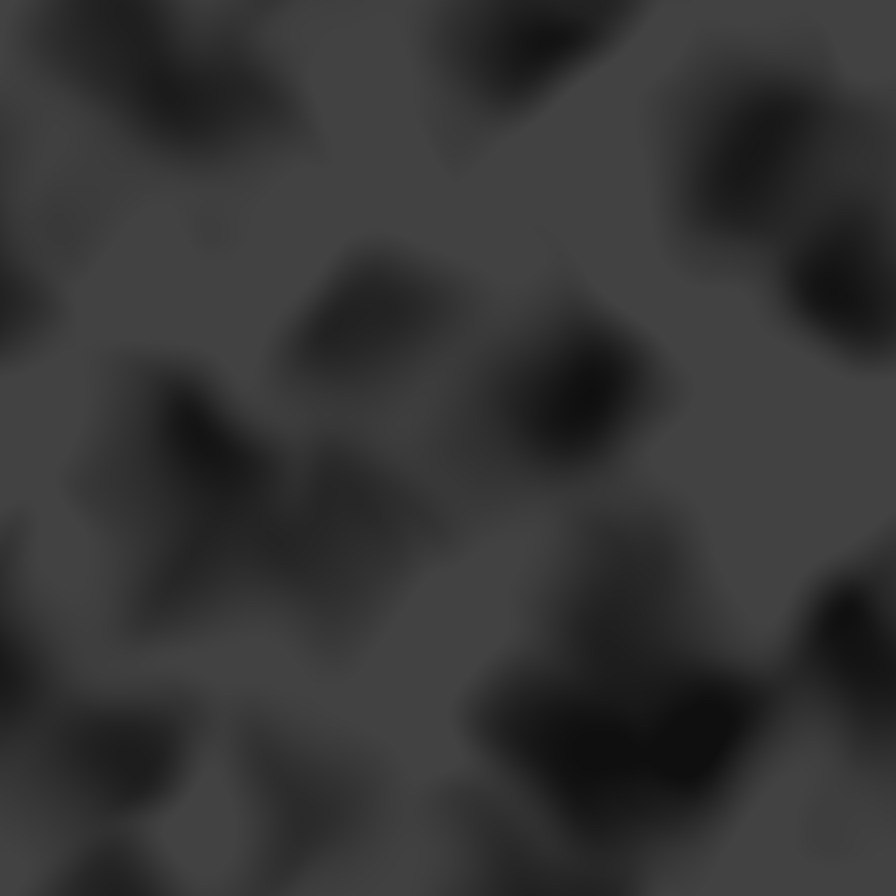
This texture is drawn by a Shadertoy shader. Its source:

```glsl
// Soft charcoal mottling: flat grey patches with separate blurred dark hollows.
// Each cell of a wrapping grid holds one lopsided hollow, steep on one side and
// fading on the other; layered sines bend them and a threshold keeps patches flat.

const float TAU = 6.2831853;
const float LARGE_CELLS = 4.0;     // hollows per side, whole so that it tiles
const float SMALL_CELLS = 7.0;     // faint secondary hollows per side
const float SMALL_SHARE = 0.25;    // strength of the secondary hollows
const float JITTER = 0.9;          // scatter within a cell
const float STEEP_SIDE = 0.18;     // widths of a hollow, in cells
const float FADING_SIDE = 0.40;
const float CROSS_WIDTH = 0.32;
const vec2 STRENGTH = vec2(0.55, 1.02);  // weakest and strongest hollow
const float BEND = 0.014;          // outline distortion, in canvas units
const float THRESHOLD = 0.22;      // below this the patch is flat
const float GAIN = 1.2;            // contrast above the threshold
const vec3 PATCH_GREY = vec3(0.259);
const vec3 HOLLOW_GREY = vec3(0.058);

vec2 hash2(vec2 cell) {
    vec3 p = fract(cell.xyx * vec3(0.1031, 0.1030, 0.0973) + 0.317);
    p += dot(p, p.yzx + 33.33);
    return fract((p.xx + p.yz) * p.zy);
}

// Sine wave with whole repeats along both axes
float wave(vec2 uv, vec2 repeats, float phase) {
    return sin(TAU * (dot(uv, repeats) + phase));
}

// Lopsided bell: narrow ahead of its centre, wide behind it
float hollow(vec2 away, float angle) {
    vec2 axis = vec2(cos(angle), sin(angle));
    float along = dot(away, axis);
    float across = dot(away, vec2(-axis.y, axis.x));
    float width = along > 0.0 ? STEEP_SIDE : FADING_SIDE;
    vec2 scaled = vec2(along / width, across / CROSS_WIDTH);
    return exp(-0.5 * dot(scaled, scaled));
}

// Scattered hollows, joined by a soft maximum
float hollows(vec2 uv, float cells, float seed) {
    vec2 p = uv * cells;
    vec2 base = floor(p);
    float total = 0.0;
    for (int y = -2; y <= 2; y++) {
        for (int x = -2; x <= 2; x++) {
            vec2 cell = base + vec2(x, y);
            vec2 id = mod(cell, cells) + seed;
            vec2 centre = cell + 0.5 + JITTER * (hash2(id) - 0.5);
            vec2 traits = hash2(id + 23.0);
            float depth = mix(STRENGTH.x, STRENGTH.y, traits.x)
                        * hollow(p - centre, TAU * traits.y);
            total += depth * depth;
        }
    }
    return sqrt(total);
}

void mainImage(out vec4 fragColor, in vec2 fragCoord) {
    vec2 uv = fragCoord / iResolution.xy;

    // Bend the outlines
    vec2 bend = vec2(wave(uv, vec2(1.0, 3.0), 0.13) + 0.5 * wave(uv, vec2(-4.0, 5.0), 0.61),
                     wave(uv, vec2(3.0, -2.0), 0.42) + 0.5 * wave(uv, vec2(5.0, 4.0), 0.87));
    vec2 bent = uv + BEND * bend;

    // Large hollows with faint small ones, cut flat below the threshold
    float field = hollows(bent, LARGE_CELLS, 0.0)
                + SMALL_SHARE * hollows(bent, SMALL_CELLS, 51.0);
    float depth = clamp(GAIN * (field - THRESHOLD), 0.0, 1.0);
    fragColor = vec4(mix(PATCH_GREY, HOLLOW_GREY, depth), 1.0);
}
```
